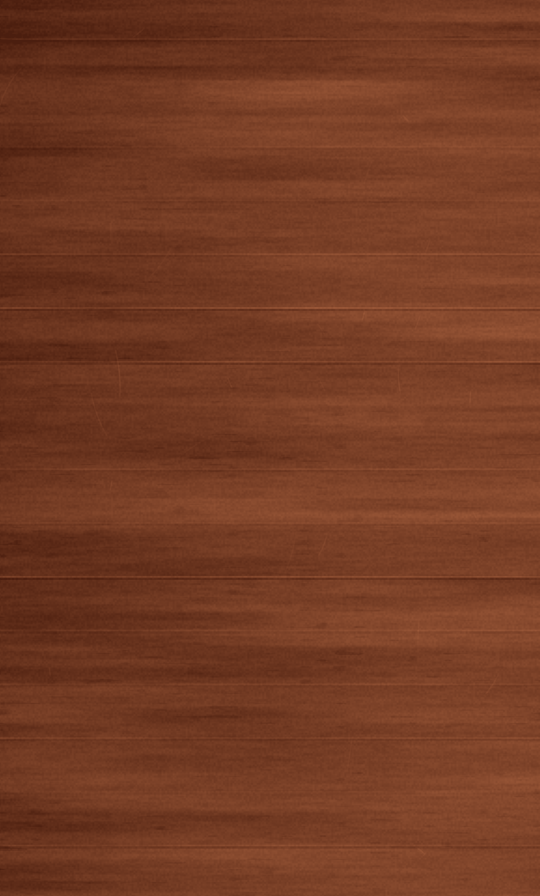
A WebGL 1 fragment shader for this texture:

```glsl
precision highp float;
uniform vec2 u_resolution;

float hash(vec2 p) {
  vec3 q = fract(vec3(p.xyx) * 0.1031);
  q += dot(q, q.yzx + 33.33);
  return fract((q.x + q.y) * q.z);
}

float noise(vec2 p) {
  vec2 i = floor(p), f = fract(p);
  f = f * f * (3.0 - 2.0 * f);
  return mix(mix(hash(i), hash(i + vec2(1.0, 0.0)), f.x),
             mix(hash(i + vec2(0.0, 1.0)), hash(i + 1.0), f.x), f.y);
}

// Tone of one row, drifting along its length with fairly abrupt changes
float rowTone(float x, float row, float seed) {
  float s = x + hash(vec2(row, seed)) * 19.0;
  float i = floor(s);
  float blend = smoothstep(0.1, 0.9, fract(s));
  return mix(hash(vec2(i, row + seed)), hash(vec2(i + 1.0, row + seed)), blend);
}

// Stacked horizontal streaks with crisp but smoothed borders
float streaks(vec2 p, float rows, float stretch, float seed) {
  float y = p.y * rows + 0.8 * noise(vec2(seed, p.y * rows * 0.6));
  float row = floor(y);
  float edge = smoothstep(0.7, 1.0, fract(y));
  return mix(rowTone(p.x * stretch, row, seed),
             rowTone(p.x * stretch, row + 1.0, seed), edge) - 0.5;
}

// Faint curved hairlines scattered over the surface
float scratches(vec2 p, float aspect, float pixel) {
  float sum = 0.0;
  for (int i = 0; i < 30; i++) {
    float k = float(i);
    vec2 center = vec2(hash(vec2(k, 3.0)) * aspect, hash(vec2(k, 7.0)));
    float angle = 0.6 + 1.9 * hash(vec2(k, 11.0));
    float reach = mix(0.006, 0.035, pow(hash(vec2(k, 17.0)), 2.0));
    vec2 d = p - center;
    vec2 along = vec2(cos(angle), sin(angle));
    float u = dot(d, along);
    float v = dot(d, vec2(-along.y, along.x));
    v += u * u * 12.0 * (hash(vec2(k, 23.0)) - 0.5);
    float line = 1.0 - smoothstep(0.0003, 0.0003 + pixel, abs(v));
    float fade = 1.0 - smoothstep(0.5, 1.0, abs(u) / reach);
    sum += line * fade * (0.3 + 0.7 * hash(vec2(k, 29.0)));
  }
  return sum;
}

void main() {
  vec2 uv = gl_FragCoord.xy / u_resolution;
  vec2 p = gl_FragCoord.xy / u_resolution.y;
  float aspect = u_resolution.x / u_resolution.y;
  float pixel = 1.0 / u_resolution.y;

  // Broad light: dim left side and upper corner
  float tone = 0.71;
  tone -= 0.50 * pow(1.0 - uv.x, 2.2);
  tone -= 0.28 * smoothstep(0.88, 1.0, uv.y) * (1.0 - 0.5 * uv.x);
  tone += 0.14 * (noise(vec2(p.x * 4.0, p.y * 6.0)) - 0.5);

  // Streaks from wide to fine
  tone += 0.32 * streaks(p, 22.0, 2.5, 5.0);
  tone += 0.34 * streaks(p, 48.0, 4.0, 41.0);
  tone += 0.17 * streaks(p, 105.0, 6.0, 83.0);

  // Wood fibres, dark flecks and fine grit
  tone += 0.16 * (noise(p * vec2(35.0, 330.0)) - 0.5);
  float fleck = smoothstep(0.76, 0.95, noise(p * vec2(50.0, 270.0) + 61.0));
  tone -= 0.20 * fleck * noise(p * vec2(8.0, 30.0));
  tone += 0.20 * (noise(p * 480.0) - 0.5);

  // Plank seams: a pale hairline above a dark one
  float plank = p.y / 0.06 + 0.06;
  float seam = floor(plank + 0.5);
  float offset = (plank - seam) * 0.06;
  float strength = hash(vec2(seam, 97.0)) * (0.5 + 0.7 * noise(vec2(p.x * 9.0, seam)));
  float pale = 1.0 - smoothstep(0.0004, 0.0004 + pixel, abs(offset));
  float dark = 1.0 - smoothstep(0.0006, 0.0006 + pixel, abs(offset + 0.0024));
  tone += strength * (0.40 * pale - 0.32 * dark);

  tone += 0.20 * scratches(p, aspect, pixel);

  vec3 darkWood = vec3(0.34, 0.15, 0.08);
  vec3 lightWood = vec3(0.56, 0.31, 0.195);
  gl_FragColor = vec4(mix(darkWood, lightWood, clamp(tone, -0.2, 1.25)), 1.0);
}
```
